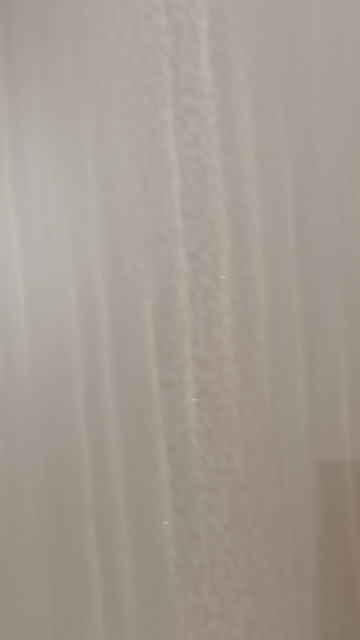
Reproduce this texture procedurally as a WebGL 1 fragment shader.

```glsl
precision highp float;
// Pale, softly lit wood veneer: a broad light field, leaning grain with
// pale streaks, a band of blistered figure, fine weave and a corner shadow.
// Everything is built from gradient noise and loops over hashed features.

uniform vec2 u_resolution;

const vec3 DARK_WOOD = vec3(0.55, 0.50, 0.45);
const vec3 PALE_WOOD = vec3(0.72, 0.705, 0.685);
const vec3 STREAK_TINT = vec3(0.046, 0.050, 0.036);
const vec3 ROSY_TINT = vec3(0.012, -0.001, -0.006);
const vec3 FLECK_COLOR = vec3(0.80, 0.80, 0.79);
const float GRAIN_LEAN = 0.14;      // sideways drift from top to bottom
const float STREAK_SPACING = 0.105;
const float STREAK_WIDTH = 0.014;
const float BAND_DEPTH = 0.07;
const float FIGURE_DEPTH = 0.20;
const float WEAVE_DEPTH = 0.035;
const vec2 GLOW_CENTER = vec2(-0.02, 0.63);
const vec2 SHADOW_CORNER = vec2(0.88, 0.28);

float hash(float n) {
  return fract(sin(n * 12.9898 + 4.137) * 43758.547);
}

vec2 gradientAt(vec2 cell) {
  float angle = 6.28318 * hash(dot(cell, vec2(1.0, 57.31)));
  return vec2(cos(angle), sin(angle));
}

// Gradient noise, about -0.7 to 0.7
float noise(vec2 p) {
  vec2 i = floor(p);
  vec2 f = p - i;
  vec2 u = f * f * f * (f * (f * 6.0 - 15.0) + 10.0);
  vec2 e = vec2(1.0, 0.0);
  float a = dot(gradientAt(i), f);
  float b = dot(gradientAt(i + e.xy), f - e.xy);
  float c = dot(gradientAt(i + e.yx), f - e.yx);
  float d = dot(gradientAt(i + e.xx), f - e.xx);
  return mix(mix(a, b, u.x), mix(c, d, u.x), u.y);
}

float bell(float x) {
  return exp(-x * x);
}

// Broad light: brighter upwards, a glow at the left, dim lower right
float lighting(vec2 uv) {
  float light = 0.27 + 0.38 * smoothstep(0.0, 0.8, uv.y);
  vec2 glow = (uv - GLOW_CENTER) / vec2(0.33, 0.25);
  light += 0.50 * exp(-dot(glow, glow));
  light += 0.16 * bell((uv.x - 0.38) / 0.35) * smoothstep(0.4, 1.0, uv.y);
  light -= 0.34 * exp(-4.0 * length(uv - vec2(0.0, 1.0)));
  light -= 0.32 * smoothstep(0.5, 1.1, uv.x) * (1.0 - uv.y);
  vec2 inside = smoothstep(vec2(-0.025, -0.010), vec2(0.025, 0.010),
                           vec2(uv.x - SHADOW_CORNER.x, SHADOW_CORNER.y - uv.y));
  return light - 0.22 * inside.x * inside.y;
}

// Pale streaks of varied length, each with a faint trough on its right
float streaks(float grain, vec2 uv) {
  float sum = 0.0;
  for (int k = 0; k < 11; k++) {
    float id = float(k);
    float center = -0.12 + STREAK_SPACING * (id + 0.6 * hash(id + 3.0));
    float middle = mix(0.2, 0.85, hash(id + 21.0));
    float reach = mix(0.30, 0.55, hash(id + 37.0));
    float width = STREAK_WIDTH * mix(0.6, 1.4, hash(id + 53.0));
    float wander = 0.007 * noise(vec2(id * 7.3, uv.y * 9.0));
    float d = (grain - center + wander) / width;
    float fade = 1.0 - smoothstep(0.4, 1.0, abs(uv.y - middle) / reach);
    float beads = 0.8 + 0.5 * noise(vec2(id * 3.7, uv.y * 38.0));
    float ridge = bell(d / (d > 0.0 ? 0.7 : 1.1));
    sum += fade * beads * mix(0.45, 1.0, hash(id + 71.0))
         * (ridge - 0.35 * bell((d - 2.2) / 1.5));
  }
  return sum;
}

// Small bright dashes lying across the grain
float flecks(vec2 p, float aspect, float pixel) {
  float mask = 0.0;
  for (int k = 0; k < 3; k++) {
    float id = float(k);
    vec2 center = vec2(0.46 + 0.08 * id,
                       aspect * (0.14 + 0.20 * id + 0.05 * hash(id + 9.0)));
    vec2 d = abs(p - center) - vec2(0.007, 0.0012);
    vec2 cover = 1.0 - smoothstep(vec2(-0.5 * pixel), vec2(pixel), d);
    mask = max(mask, cover.x * cover.y);
  }
  return mask;
}

void main() {
  vec2 uv = gl_FragCoord.xy / u_resolution;
  vec2 p = gl_FragCoord.xy / u_resolution.x;
  float aspect = u_resolution.y / u_resolution.x;
  float grain = uv.x - GRAIN_LEAN * (1.0 - uv.y) + 0.018 * noise(uv * vec2(2.0, 3.0));

  // Long soft bands and short blisters, strongest right of the middle
  float bands = noise(vec2(grain * 12.0, p.y * 1.1));
  float fibers = noise(vec2(grain * 45.0, p.y * 4.0));
  float blisters = noise(vec2(grain * 42.0, p.y * 34.0 + grain * 9.0));
  float figureZone = 0.15 + 0.85 * bell((grain - 0.48) / 0.15);
  float weave = noise(vec2(p.x * 5.0, p.y * 130.0));

  float tone = lighting(uv) + BAND_DEPTH * (bands + 0.8 * fibers);
  tone += FIGURE_DEPTH * figureZone * blisters + WEAVE_DEPTH * weave;

  vec3 color = mix(DARK_WOOD, PALE_WOOD, tone);
  color += STREAK_TINT * streaks(grain, uv);
  color += ROSY_TINT * (0.5 + noise(uv * vec2(4.0, 3.0) + 11.0)) * smoothstep(0.1, 0.6, uv.x);
  color = mix(color, FLECK_COLOR, 0.7 * flecks(p, aspect, 1.0 / u_resolution.x));
  gl_FragColor = vec4(clamp(color, 0.0, 1.0), 1.0);
}
```
